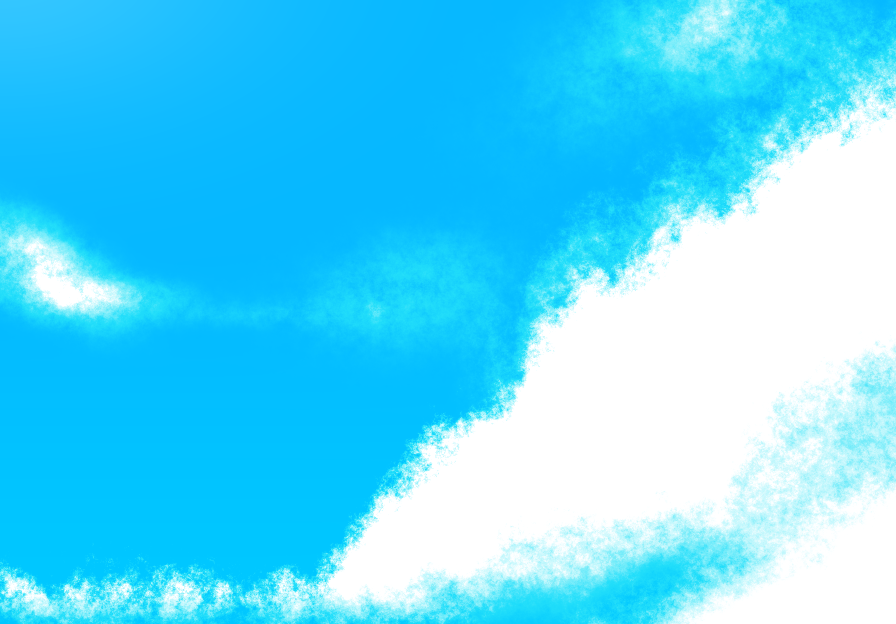
This texture is drawn by a Shadertoy shader. Its source:

```glsl
const int EDGE_POINTS = 10;

float hash(vec2 p) {
    vec3 q = fract(vec3(p.xyx) * 0.1031);
    q += dot(q, q.yzx + 33.33);
    return fract((q.x + q.y) * q.z);
}

float valueNoise(vec2 p) {
    vec2 cell = floor(p), f = fract(p);
    f = f * f * (3.0 - 2.0 * f);
    float low = mix(hash(cell), hash(cell + vec2(1, 0)), f.x);
    float high = mix(hash(cell + vec2(0, 1)), hash(cell + vec2(1, 1)), f.x);
    return mix(low, high, f.y);
}

// Signed fractal noise, roughly -0.5 to 0.5
float fbm(vec2 p, float gain) {
    float sum = 0.0, weight = 1.0, total = 0.0;
    for (int i = 0; i < 5; i++) {
        sum += weight * (valueNoise(p) - 0.5);
        total += weight;
        weight *= gain;
        p = mat2(1.6, 1.2, -1.2, 1.6) * p + 17.3;
    }
    return sum / total;
}

// Height of a piecewise linear edge at x
float edgeHeight(float x, vec2 points[EDGE_POINTS]) {
    float y = points[0].y;
    for (int i = 1; i < EDGE_POINTS; i++) {
        vec2 a = points[i - 1], b = points[i];
        y += (b.y - a.y) * clamp((x - a.x) / (b.x - a.x), 0.0, 1.0);
    }
    return y;
}

// Soft rotated elliptical patch
float patchMask(vec2 p, vec2 center, vec2 radius, float angle) {
    float c = cos(angle), s = sin(angle);
    vec2 q = mat2(c, -s, s, c) * (p - center) / radius;
    return exp(-dot(q, q));
}

vec3 skyColor(vec2 p) {
    vec3 sky = mix(vec3(0.0, 0.78, 1.0), vec3(0.02, 0.72, 1.0), smoothstep(0.05, 0.65, p.y));
    float glow = patchMask(p, vec2(0.0, 1.06), vec2(0.42, 0.24), 0.0);
    return mix(sky, vec3(0.28, 0.80, 1.0), 0.75 * glow);
}

// Cyan veil that whitens as the vapour thickens
vec3 applyVapour(vec3 sky, float density) {
    vec3 color = mix(sky, vec3(0.13, 0.87, 0.98), smoothstep(0.0, 0.30, density));
    color = mix(color, vec3(0.49, 0.93, 0.98), smoothstep(0.25, 0.55, density));
    color = mix(color, vec3(0.77, 0.97, 0.99), smoothstep(0.50, 0.76, density));
    return mix(color, vec3(1.0), smoothstep(0.72, 0.96, density));
}

// Thin scattered wisps
float wisps(vec2 p, float broad, float grain) {
    float left = patchMask(p, vec2(0.06, 0.575), vec2(0.13, 0.058), -0.55);
    left += 0.6 * patchMask(p, vec2(0.16, 0.525), vec2(0.12, 0.027), 0.0);
    float upper = patchMask(p, vec2(1.18, 0.97), vec2(0.17, 0.10), 0.1);
    float middle = patchMask(p, vec2(0.66, 0.53), vec2(0.18, 0.09), 0.15);
    float fleck = patchMask(p, vec2(0.602, 0.505), vec2(0.014, 0.018), 0.4);
    float trail = patchMask(p, vec2(0.37, 0.495), vec2(0.20, 0.022), 0.0);
    float veil = patchMask(p, vec2(1.0, 0.86), vec2(0.25, 0.12), 0.3);
    float texture1 = max(0.0, 1.0 + 1.5 * broad + 1.4 * grain);
    return (0.72 * left + 0.52 * upper + 0.23 * middle + 0.25 * fleck
        + 0.10 * trail + 0.12 * veil) * texture1;
}

// Dappled haze in the lower right
float lowerHaze(vec2 p, float broad, float grain) {
    float haze = 0.78 * patchMask(p, vec2(1.36, 0.27), vec2(0.36, 0.22), 0.25);
    haze += 0.50 * patchMask(p, vec2(0.92, 0.12), vec2(0.24, 0.08), 0.25);
    haze -= 0.22 * patchMask(p, vec2(1.05, 0.06), vec2(0.10, 0.06), 0.5);
    return max(0.0, haze * (1.0 + 0.7 * broad + 0.9 * grain));
}

void mainImage(out vec4 fragColor, in vec2 fragCoord) {
    vec2 p = fragCoord / iResolution.y;
    p.x *= 1.438 * iResolution.y / iResolution.x;

    // Main bank outline
    vec2 crest[EDGE_POINTS] = vec2[EDGE_POINTS](
        vec2(0.50, 0.05), vec2(0.618, 0.204), vec2(0.693, 0.288), vec2(0.824, 0.354),
        vec2(0.852, 0.448), vec2(0.946, 0.55), vec2(1.067, 0.597), vec2(1.20, 0.69),
        vec2(1.31, 0.803), vec2(1.44, 0.828));
    vec2 base[EDGE_POINTS] = vec2[EDGE_POINTS](
        vec2(0.50, 0.055), vec2(0.562, 0.041), vec2(0.71, 0.064), vec2(0.805, 0.13),
        vec2(0.974, 0.176), vec2(1.16, 0.213), vec2(1.20, 0.32), vec2(1.25, 0.37),
        vec2(1.31, 0.40), vec2(1.44, 0.457));

    float broad = fbm(p * 13.0, 0.6);
    float grain = fbm(p * 48.0 + 9.0, 0.85);
    float rough = 0.07 * broad + 0.08 * grain;
    float above = 0.72 * (edgeHeight(p.x, crest) - p.y) + rough;
    float below = 0.9 * (p.y - edgeHeight(p.x, base)) + rough;
    float bank = smoothstep(-0.03, 0.025, above) * smoothstep(-0.075, 0.03, below);

    // Spray along the crest and a second bank in the corner
    float spray = 0.42 * smoothstep(-0.13, 0.01, above) * smoothstep(-0.10, 0.04, below)
        * smoothstep(0.70, 0.90, p.x) * (1.0 + 1.4 * grain + broad);
    float corner = 0.52 * (p.x - 1.08) - p.y + 0.01 + rough;
    float cornerBank = 0.95 * smoothstep(-0.09, 0.035, corner);

    float vapour = wisps(p, broad, grain) + lowerHaze(p, broad, grain);
    float clear = (1.0 - bank) * (1.0 - cornerBank) * (1.0 - max(spray, 0.0));
    float density = 1.0 - clear * (1.0 - clamp(vapour, 0.0, 1.0));
    fragColor = vec4(applyVapour(skyColor(p), density), 1.0);
}
```
